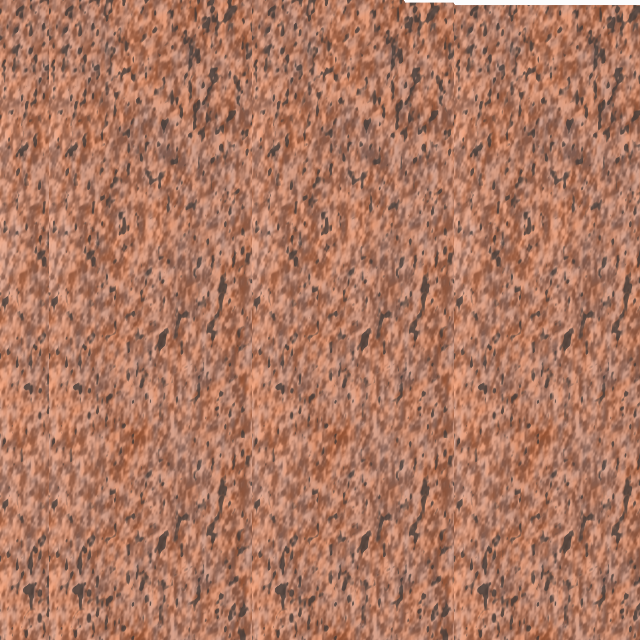
A WebGL 1 fragment shader for this texture:

```glsl
precision highp float;
// Red granite slab: three grainy panels side by side, with dark leaning veins.
uniform vec2 u_resolution;

#define PANEL 0.3164        // panel width and height of one vertical repeat
#define FIRST_SEAM 0.077    // width of the cut strip at the left
#define REPEAT_ROWS 2.0     // rows sharing one pattern, counted from below
#define GRAIN_LEAN 0.5      // slant of the crystals
#define FLECK_START 0.67    // lower values give more dark flecks
#define FLECK_DEPTH 0.78
#define HUE_SHIFT 0.13

const vec3 UMBER = vec3(0.54, 0.345, 0.265);
const vec3 BLUSH = vec3(0.87, 0.625, 0.515);
const vec3 CHARCOAL = vec3(0.25, 0.225, 0.215);
const vec3 CHIP_WHITE = vec3(0.99);

float hash(vec2 p) {
  vec3 q = fract(vec3(p.xyx) * vec3(0.1031, 0.1030, 0.0973));
  q += dot(q, q.yzx + 33.33);
  return fract((q.x + q.y) * q.z);
}

// Lattice value that repeats vertically in the lower rows only.
float lattice(vec2 cell, float rows, float seed) {
  if (cell.y < rows * REPEAT_ROWS) cell.y = mod(cell.y, rows);
  return hash(cell + seed);
}

// Value noise with the given number of cells per panel.
float noise(vec2 p, vec2 cells, float seed) {
  p *= cells;
  vec2 i = floor(p), f = fract(p);
  f = f * f * (3.0 - 2.0 * f);
  float low = mix(lattice(i, cells.y, seed),
                  lattice(i + vec2(1.0, 0.0), cells.y, seed), f.x);
  float high = mix(lattice(i + vec2(0.0, 1.0), cells.y, seed),
                   lattice(i + vec2(1.0, 1.0), cells.y, seed), f.x);
  return mix(low, high, f.y);
}

// Soft leaning ellipse that gathers dark flecks.
float vein(vec2 p, vec2 center, vec2 size, float lean) {
  vec2 d = p - center;
  d.x -= lean * d.y;
  d /= size;
  return exp(-dot(d, d));
}

float veins(vec2 p) {
  vec2 q = vec2(p.x, p.y < REPEAT_ROWS ? fract(p.y) : p.y);
  float bottom = mix(1.0, 0.35, smoothstep(0.6, 1.1, p.y));
  float v = vein(q, vec2(0.88, 0.80), vec2(0.04, 0.12), 0.4);
  v += vein(q, vec2(0.56, 0.53), vec2(0.025, 0.10), 0.1);
  v += bottom * vein(q, vec2(0.15, 0.22), vec2(0.05, 0.22), 0.1);
  v += bottom * vein(q, vec2(0.95, 0.16), vec2(0.05, 0.24), 0.0);
  v += 0.6 * vein(q, vec2(0.79, 0.40), vec2(0.04, 0.18), 0.2);
  v += vein(p, vec2(0.36, 2.33), vec2(0.03, 0.13), 0.4);
  v += 0.7 * vein(p, vec2(0.21, 1.92), vec2(0.04, 0.14), 0.1);
  return v;
}

vec3 granite(vec2 p) {
  vec2 g = p - vec2(0.0, GRAIN_LEAN * (p.x - 0.5));

  // Crystals in three sizes
  float grain = 0.5 * noise(g, vec2(56.0, 30.0), 3.0)
              + 0.3 * noise(g, vec2(100.0, 62.0), 19.0)
              + 0.2 * noise(g, vec2(24.0, 11.0), 41.0);
  vec3 color = mix(UMBER, BLUSH, smoothstep(0.2, 0.8, grain));

  // Orange and greyish patches
  float warmth = 0.6 * noise(g, vec2(42.0, 22.0), 57.0)
               + 0.4 * noise(g, vec2(9.0, 5.0), 73.0) - 0.5;
  color += HUE_SHIFT * warmth * vec3(0.9, -0.2, -0.9);

  // Pale bands beside the seam and a faint vertical grain
  float band = noise(p, vec2(16.0, 2.0), 91.0) - 0.5;
  color += 0.05 * exp(-7.0 * p.x) + 0.04 * band;

  // Dark flecks, denser in veins and towards the top
  float cloud = noise(g, vec2(8.0, 4.0), 111.0) - 0.5;
  float crowd = 0.16 * cloud + 0.24 * veins(p)
              + 0.07 * smoothstep(2.2, 3.0, p.y)
              - 0.05 * vein(p, vec2(0.5, 1.1), vec2(0.9, 0.3), 0.0);
  float speck = 0.7 * noise(g, vec2(46.0, 23.0), 131.0)
              + 0.3 * noise(g, vec2(84.0, 50.0), 151.0);
  float fleck = smoothstep(FLECK_START, FLECK_START + 0.2, speck + crowd);
  return mix(color, CHARCOAL, FLECK_DEPTH * fleck);
}

void main() {
  vec2 uv = gl_FragCoord.xy / u_resolution;
  float pixel = 1.0 / u_resolution.y;

  // Panel coordinates; the left strip restarts at the first seam
  float start = uv.x < FIRST_SEAM ? 0.0 : FIRST_SEAM;
  vec2 p = vec2(mod(uv.x - start, PANEL), uv.y) / PANEL;
  vec3 color = granite(p);

  // Stepped white gap along the top right
  float lastSeam = FIRST_SEAM + 2.0 * PANEL;
  float gap = 0.004 * smoothstep(-pixel, pixel, uv.x - 0.632)
            + 0.004 * smoothstep(-pixel, pixel, uv.x - lastSeam);
  float chip = smoothstep(-0.5 * pixel, 0.5 * pixel, uv.y - 1.0 + gap);
  chip *= step(0.001, gap);
  gl_FragColor = vec4(mix(color, CHIP_WHITE, chip), 1.0);
}
```
